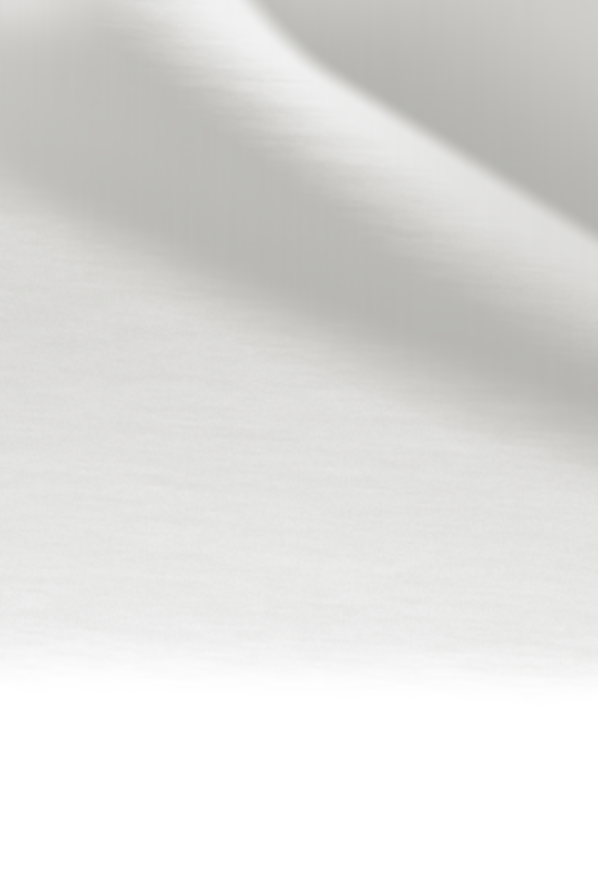
A Shadertoy shader for this texture:

```glsl
// Pale draped cloth: a bright diagonal fold over a soft grey valley, then a
// flat woven sheet that dissolves into white. Each fold is a curve y(x), and
// smooth ramps across the curves set the tone; stretched noise adds threads.

const float CREST_SOFT    = 0.016;  // half width of the sharp fold edge
const float FADE_SOFT     = 0.075;  // half width of the fold's shaded side
const float VALLEY_TONE   = 0.725;
const float SHEET_TONE    = 0.852;
const float SHEET_RISE    = 0.21;   // brightening down the sheet
const float WHITE_START   = 0.685;
const float WHITE_END     = 0.775;
const float THREAD_AMOUNT = 0.030;
const float GRAIN_AMOUNT  = 0.014;
const vec3  WARM_SHADE    = vec3(1.003, 1.0, 0.982);

float hash(vec2 p) {
    vec3 q = fract(vec3(p.xyx) * 0.1031);
    q += dot(q, q.yzx + 33.33);
    return fract((q.x + q.y) * q.z);
}

float noise(vec2 p) {
    vec2 cell = floor(p), f = fract(p);
    f = f * f * (3.0 - 2.0 * f);
    return mix(mix(hash(cell), hash(cell + vec2(1, 0)), f.x),
               mix(hash(cell + vec2(0, 1)), hash(cell + vec2(1, 1)), f.x), f.y);
}

// Fold curves, measured downward from the top edge
float crestCurve(float x) {
    float bend = max(0.56 - x, 0.0);
    return 0.267 - 0.41 * (1.0 - x) - 1.5 * bend * bend;
}
float fadeCurve(float x)  { return -0.14 + 0.66 * x - 0.155 * x * x; }
float sheetCurve(float x) { return 0.215 + 0.34 * x - 0.055 * x * x; }

// Long fibres, centred on zero
float threads(vec2 p) {
    float y = p.y - 0.035 * p.x;
    float fine = noise(vec2(p.x * 19.0, y * 230.0));
    float broad = noise(vec2(p.x * 7.0 + 31.0, y * 85.0));
    float fleck = noise(vec2(p.x * 60.0, y * 260.0 + 17.0));
    return 0.4 * fine + 0.35 * broad + 0.25 * fleck - 0.5;
}

float glow(vec2 p, vec2 centre, vec2 size) {
    vec2 d = (p - centre) / size;
    return exp(-dot(d, d));
}

void mainImage(out vec4 fragColor, in vec2 fragCoord) {
    vec2 p = fragCoord / iResolution.xy;
    p.y = 1.0 - p.y;

    float fibre = threads(p);
    float crest = p.y - crestCurve(p.x);
    float fade  = p.y - fadeCurve(p.x);
    float sheet = p.y - sheetCurve(p.x);

    // Grey valley, a little lighter toward the left
    float valley = VALLEY_TONE + 0.045 * exp(-4.0 * p.x);
    valley -= 0.012 * glow(vec2(sheet, 0.0), vec2(-0.06, 0.0), vec2(0.05, 1.0));
    valley += 0.10 * glow(p, vec2(0.04, -0.01), vec2(0.16, 0.05));

    // Lit fold, with fibres roughening its shaded side
    float lit = mix(0.945, 0.865, smoothstep(0.4, 1.0, p.x));
    float shade = smoothstep(-FADE_SOFT, FADE_SOFT, fade + 0.035 * fibre);
    float tone = mix(lit, valley, shade);

    // Shadowed cloth behind the crest
    float behind = mix(0.705, 0.81, smoothstep(0.0, 0.28, -crest));
    behind += 0.05 * glow(p, vec2(0.5, -0.02), vec2(0.17, 0.07));
    float crestSoft = CREST_SOFT + 0.012 * smoothstep(0.6, 0.35, p.x);
    tone = mix(behind, tone, smoothstep(-crestSoft, crestSoft, crest));

    // Flat sheet below the valley
    float sheetSoft = mix(0.048, 0.068, p.x);
    float flatTone = SHEET_TONE + SHEET_RISE * max(p.y - 0.36, 0.0);
    flatTone -= 0.012 * smoothstep(0.5, 1.0, p.x);
    float onSheet = smoothstep(-sheetSoft, sheetSoft, sheet + 0.012 * fibre);
    tone = mix(tone, flatTone, onSheet);

    // Weave: strong on lit cloth, faint upright threads in the valley
    float onFold = (1.0 - shade) * shade * 3.0 * smoothstep(0.0, 0.05, crest);
    float weave = clamp(max(onSheet, onFold), 0.12, 1.0);
    tone += THREAD_AMOUNT * weave * fibre;
    tone += GRAIN_AMOUNT * weave * (noise(p * vec2(240.0, 360.0)) - 0.5);
    tone += 0.006 * (1.0 - weave) * (noise(p * vec2(150.0, 12.0)) - 0.5);

    // Tint and dissolve into white
    vec3 colour = tone * mix(WARM_SHADE, vec3(1.0), smoothstep(0.78, 0.95, tone));
    float white = smoothstep(WHITE_START, WHITE_END, p.y - 0.02 * p.x + 0.018 * fibre);
    fragColor = vec4(clamp(mix(colour, vec3(1.0), white), 0.0, 1.0), 1.0);
}
```
